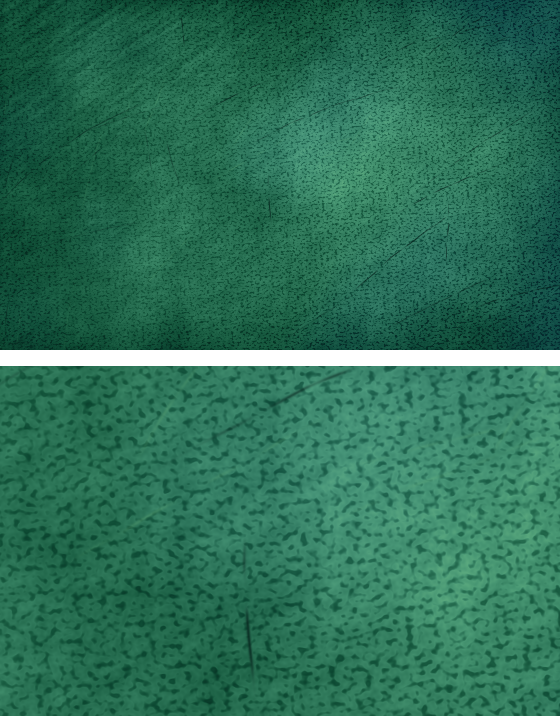
Top, the full canvas; bottom, a detail of the centre.
Reproduce this texture procedurally as a Shadertoy shader.

```glsl
// Scuffed green painted leather: mottled glow, dark pitted grain and curved scratches.

#define GLOW_CENTER vec2(1.18, 0.58)
#define GLOW_RADIUS vec2(0.50, 0.34)
#define GLOW_GAIN 0.32
#define EDGE_TONE 0.25
#define MOTTLE_GAIN 0.26
#define BRUSH_GAIN 0.17
#define GRAIN_SCALE vec2(118.0, 165.0)
#define GRAIN_DEPTH 0.46
#define SCRATCH_WIDTH 0.0016
#define SCRATCH_INK vec3(0.015, 0.12, 0.10)
#define SCUFF_LIGHT vec3(0.42, 0.70, 0.48)

float hash(vec2 p) {
    vec3 q = fract(p.xyx * vec3(0.1031, 0.1030, 0.0973));
    q += dot(q, q.yzx + 33.33);
    return fract((q.x + q.y) * q.z);
}

mat2 rotation(float angle) {
    float c = cos(angle), s = sin(angle);
    return mat2(c, -s, s, c);
}

float corner(vec2 cell, vec2 offset) {
    float angle = 6.2832 * hash(cell);
    return dot(vec2(cos(angle), sin(angle)), offset);
}

// Gradient noise, roughly -0.7 to 0.7
float noise(vec2 p) {
    p += 100.0;
    vec2 i = floor(p), f = p - i;
    vec2 u = f * f * f * (f * (f * 6.0 - 15.0) + 10.0);
    vec2 e = vec2(1.0, 0.0);
    return mix(mix(corner(i, f), corner(i + e, f - e), u.x),
               mix(corner(i + e.yx, f - e.yx), corner(i + 1.0, f - 1.0), u.x), u.y);
}

float fbm(vec2 p) {
    float sum = 0.0, gain = 1.0;
    for (int k = 0; k < 4; k++) {
        sum += gain * noise(p);
        p = rotation(0.6) * p * 2.1 + 7.3;
        gain *= 0.55;
    }
    return sum;
}

// Tapered, slightly bent lines scattered around one slant
float scratches(vec2 p, int count, float seed, float reach, float slant, float spread) {
    vec2 canvas = vec2(iResolution.x / iResolution.y, 1.0);
    float width = max(SCRATCH_WIDTH, 0.6 / iResolution.y);
    float cover = 0.0;
    for (int k = 0; k < count; k++) {
        vec2 id = vec2(float(k) + 1.0, seed);
        vec2 center = canvas * vec2(hash(id), hash(id + 17.0));
        float angle = slant + spread * (hash(id + 31.0) - 0.5);
        float halfLength = reach * mix(0.3, 1.0, hash(id + 47.0));
        vec2 d = rotation(angle) * (p - center);
        float bend = mix(0.05, 0.5, hash(id + 59.0));
        float path = d.y + bend * d.x * d.x - 0.004 * noise(vec2(d.x * 14.0, id.x));
        float fade = 1.0 - smoothstep(0.3, 1.0, abs(d.x) / halfLength);
        float wear = smoothstep(-0.45, 0.3, noise(vec2(d.x * 28.0, id.x * 3.7)));
        float strength = mix(0.35, 1.0, hash(id + 71.0));
        cover = max(cover, exp(-path * path / (width * width)) * fade * wear * strength);
    }
    return cover;
}

// Green ramp from shadow to highlight
vec3 paint(float tone) {
    float t = clamp(tone, 0.0, 1.25) * 4.0;
    vec3 c = mix(vec3(0.02, 0.18, 0.13), vec3(0.05, 0.29, 0.20), clamp(t, 0.0, 1.0));
    c = mix(c, vec3(0.11, 0.38, 0.27), clamp(t - 1.0, 0.0, 1.0));
    c = mix(c, vec3(0.19, 0.48, 0.36), clamp(t - 2.0, 0.0, 1.0));
    c = mix(c, vec3(0.28, 0.59, 0.45), clamp(t - 3.0, 0.0, 1.0));
    return mix(c, vec3(0.40, 0.71, 0.52), clamp(t - 4.0, 0.0, 1.0));
}

void mainImage(out vec4 fragColor, in vec2 fragCoord) {
    vec2 uv = fragCoord / iResolution.xy;
    vec2 p = fragCoord / iResolution.y;

    // Broad light, darkened borders and cloudy mottling
    vec2 edge = uv * (1.0 - uv);
    float vignette = pow(16.0 * edge.x * edge.y, 0.45);
    vec2 g = (p - GLOW_CENTER) / GLOW_RADIUS;
    float glow = exp(-dot(g, g));
    float tone = EDGE_TONE + 0.42 * vignette + GLOW_GAIN * glow;
    tone += MOTTLE_GAIN * fbm(p * vec2(3.4, 3.0) + 2.0);

    // Slanted brushing, strongest at upper left, over a faint weave
    float upperLeft = smoothstep(0.9, 0.0, uv.x) * smoothstep(0.4, 1.0, uv.y);
    float brush = noise(rotation(0.6) * p * vec2(7.0, 75.0));
    float weave = noise(p * vec2(60.0, 5.0)) + noise(p * vec2(6.0, 72.0));
    tone += BRUSH_GAIN * (brush * (0.6 + upperLeft) + 0.45 * weave);

    // Dark pits with a lighter tooth between them
    float pits = noise(rotation(0.08) * p * GRAIN_SCALE);
    float tooth = noise(rotation(0.5) * p * GRAIN_SCALE.y * 1.25);
    float roughness = mix(0.7, 1.1, smoothstep(0.1, 0.7, uv.x));
    tone -= GRAIN_DEPTH * roughness * smoothstep(-0.05, 0.55, pits + 0.6 * tooth);
    tone += 0.12 * tooth;

    // Teal drift toward the right side
    float teal = 0.85 * smoothstep(0.5, 1.0, uv.x) * (1.0 - 0.6 * glow);
    teal = clamp(teal + 0.8 * noise(p * 2.6 + 5.0), 0.0, 1.0);
    vec3 color = paint(tone) + teal * vec3(0.0, -0.01, 0.065);

    // Pale scuffs, then long arcs and short steep cuts
    float scuffs = scratches(p, 26, 3.0, 0.20, 0.85, 1.2);
    float arcs = scratches(p, 18, 11.0, 0.40, 0.42, 0.5);
    float cuts = scratches(p, 7, 23.0, 0.13, 1.5, 0.8);
    color = mix(color, SCUFF_LIGHT, 0.30 * scuffs * (0.4 + 0.6 * vignette));
    color = mix(color, SCRATCH_INK, 0.75 * max(arcs, cuts));

    fragColor = vec4(clamp(color, 0.0, 1.0), 1.0);
}
```
